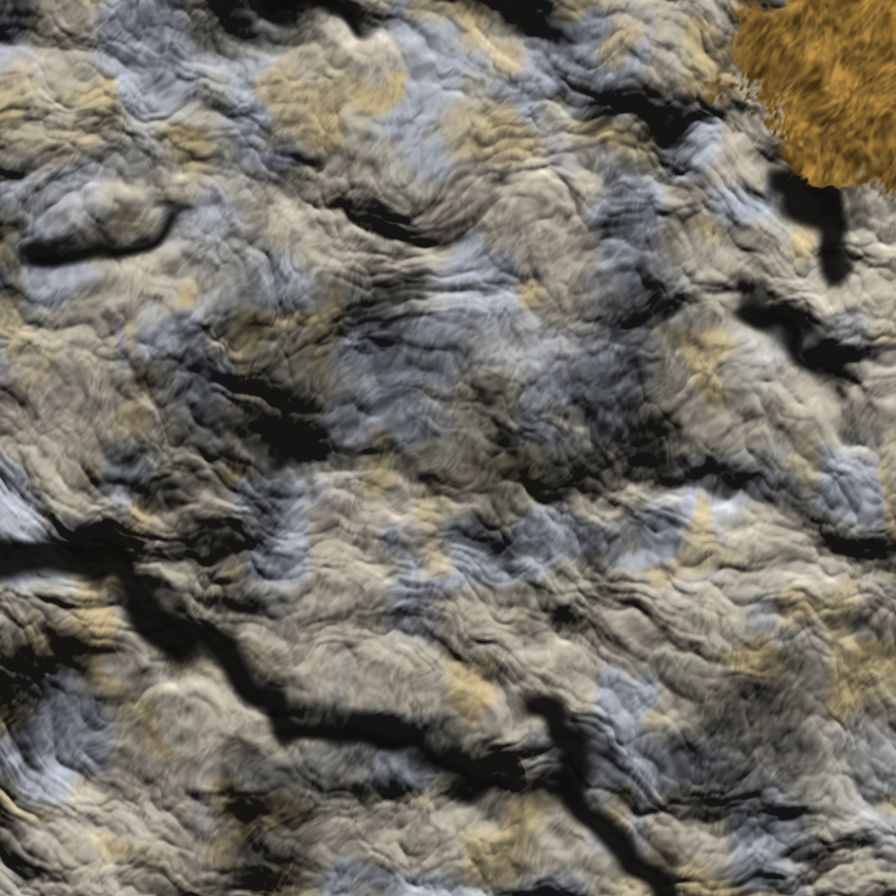
Give the GLSL for this texture, as a three.js fragment shader.

```glsl
// Weathered lumpy rock split by dark cracks, with an ochre tuft in one corner.
// Warped cellular domes form a height field; its slope towards the light and
// its depth give the tone, then mineral stains and fibrous grain colour it.
varying vec2 vUv;

const vec3 WARM_STONE = vec3(1.04, 1.00, 0.91);
const vec3 BLUE_STONE = vec3(0.97, 1.00, 1.06);
const vec3 OCHRE_STAIN = vec3(1.13, 1.00, 0.70);
const vec3 TUFT_DARK = vec3(0.26, 0.19, 0.08);
const vec3 TUFT_LIGHT = vec3(0.74, 0.57, 0.27);
const vec2 LIGHT_DIR = vec2(0.2, 0.98);

vec2 hash2(vec2 p) {
  vec3 q = fract(vec3(p.xyx) * vec3(0.1031, 0.1030, 0.0973));
  q += dot(q, q.yzx + 33.33);
  return fract((q.xx + q.yz) * q.zy);
}

float valueNoise(vec2 p) {
  vec2 i = floor(p);
  vec2 f = fract(p);
  f = f * f * (3.0 - 2.0 * f);
  float low = mix(hash2(i).x, hash2(i + vec2(1.0, 0.0)).x, f.x);
  float high = mix(hash2(i + vec2(0.0, 1.0)).x, hash2(i + 1.0).x, f.x);
  return mix(low, high, f.y);
}

vec2 warp(vec2 p, float scale) {
  return vec2(valueNoise(p * scale + 3.7), valueNoise(p * scale + 41.3)) - 0.5;
}

// Cellular noise: rounded lumps that blend softly at their creases.
float domes(vec2 p) {
  vec2 cell = floor(p);
  vec2 f = fract(p);
  float sum = 0.0;
  for (int y = -1; y <= 1; y++) {
    for (int x = -1; x <= 1; x++) {
      vec2 offset = vec2(float(x), float(y));
      vec2 d = offset + hash2(cell + offset + 50.0) - f;
      sum += exp(-9.0 * dot(d, d));
    }
  }
  return 1.0 + log(sum + 0.0001) / 9.0;
}

// Distance to a segment whose half width tapers from ra to rb.
float taper(vec2 p, vec2 a, vec2 b, float ra, float rb) {
  vec2 ab = b - a;
  float t = clamp(dot(p - a, ab) / dot(ab, ab), 0.0, 1.0);
  return length(p - a - ab * t) - mix(ra, rb, t);
}

float crackDistance(vec2 p) {
  vec2 q = p + 0.045 * warp(p, 13.0) + 0.025 * warp(p, 34.0);
  float d = taper(q, vec2(-0.03, 0.37), vec2(0.12, 0.36), 0.032, 0.020);
  d = min(d, taper(q, vec2(0.12, 0.36), vec2(0.32, 0.20), 0.019, 0.015));
  d = min(d, taper(q, vec2(0.32, 0.20), vec2(0.57, 0.12), 0.014, 0.003));
  d = min(d, taper(q, vec2(0.59, 0.23), vec2(0.74, -0.03), 0.016, 0.017));
  d = min(d, taper(q, vec2(0.89, 0.79), vec2(0.94, 0.70), 0.028, 0.008));
  d = min(d, taper(q, vec2(0.84, 0.65), vec2(0.95, 0.57), 0.012, 0.001));
  d = min(d, taper(q, vec2(0.33, 1.00), vec2(0.42, 0.97), 0.024, 0.008));
  return min(d, taper(q, vec2(0.06, 0.71), vec2(0.19, 0.76), 0.012, 0.006));
}

float rockHeight(vec2 p) {
  vec2 q = p + 0.09 * warp(p, 6.0) + 0.028 * warp(p, 21.0) + 0.009 * warp(p, 60.0);
  q = vec2(q.x * 0.9 + q.y * 0.2, q.y * 1.1);
  float rough = mix(0.65, 1.25, valueNoise(p * 5.0 + 17.0));
  float h = 0.18 * domes(q * 5.5);
  float amp = 0.09;
  float freq = 10.5;
  for (int i = 0; i < 4; i++) {
    q = mat2(0.8, 0.6, -0.6, 0.8) * q + 7.3;
    h += amp * rough * domes(q * freq);
    amp *= 0.5;
    freq *= 1.9;
  }
  return h - 0.07 * (1.0 - smoothstep(-0.01, 0.04, crackDistance(p)));
}

// Fine hair-like grain, centred on zero.
float fibres(vec2 p) {
  vec2 q = p + 0.02 * warp(p, 25.0);
  float coarse = valueNoise(vec2(q.x + q.y, q.y - q.x) * vec2(75.0, 130.0));
  float fine = valueNoise(vec2(q.x - 0.4 * q.y, q.y) * vec2(250.0, 170.0));
  return 0.5 * coarse + 0.5 * fine - 0.5;
}

void main() {
  vec2 p = vUv;
  float stepSize = 0.004;
  float h = rockHeight(p);
  float slope = (h - rockHeight(p + LIGHT_DIR * stepSize)) / stepSize;
  float grain = fibres(p);

  // Light, cavity shade, broad hollows and cracks.
  float tone = 0.54 + 0.115 * slope + 1.7 * (h - 0.28) + 0.22 * grain;
  vec2 hollowPoint = p + 0.06 * warp(p, 16.0);
  tone -= 0.27 * smoothstep(0.58, 0.85, valueNoise(hollowPoint * 7.0 + 9.0));
  tone -= 0.5 * max(tone - 0.66, 0.0);
  float crack = 1.0 - smoothstep(-0.008, 0.009, crackDistance(p));
  tone = mix(max(tone, 0.08), 0.05, 0.93 * crack);

  // Mineral stains.
  vec2 stainPoint = p + 0.04 * warp(p, 28.0);
  float blue = smoothstep(0.45, 0.8, valueNoise(stainPoint * 13.0 + 5.0));
  float ochre = smoothstep(0.6, 0.9, valueNoise(stainPoint * 19.0 + 71.0));
  vec3 tint = mix(WARM_STONE, BLUE_STONE, blue);
  vec3 color = tone * mix(tint, OCHRE_STAIN, 0.65 * ochre);

  // Ragged dry tuft.
  vec2 tuftPoint = p + 0.07 * warp(p, 18.0) + 0.03 * warp(p, 60.0);
  float tuftEdge = length((tuftPoint - vec2(0.97, 0.93)) / vec2(0.15, 0.14));
  float tuft = 1.0 - smoothstep(0.92, 1.06, tuftEdge + 0.25 * grain);
  float strand = 0.5 + 0.9 * grain + 0.7 * (valueNoise(tuftPoint * 28.0) - 0.5);
  vec3 tuftColor = mix(TUFT_DARK, TUFT_LIGHT, clamp(strand, 0.0, 1.0));
  gl_FragColor = vec4(mix(color, tuftColor, tuft), 1.0);
}
```
